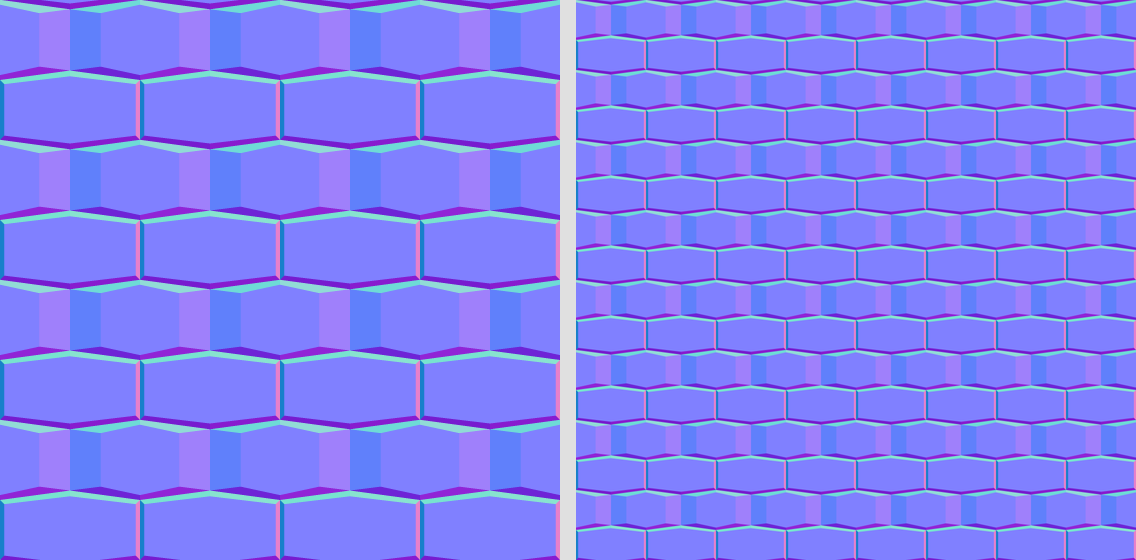
Left, the tile; right, the same tile 2 across and 2 down.
Give the GLSL for this texture map, as a Shadertoy shader.

```glsl
#define REPEATS 4.0
#define ROW_CENTER 0.215
#define SEAM_HALF 0.2135
#define PEAK_HALF 0.2812
// Bevel shape: side width, inner half height at the corner, at the middle
#define NARROW_BEVEL vec3(0.031, 0.184, 0.240)
#define WIDE_BEVEL vec3(0.219, 0.191, 0.2515)
// Bevel tilt: side normal x, ridge normal x, ridge normal y
#define NARROW_TILT vec3(0.81, 0.07, 0.78)
#define WIDE_TILT vec3(0.25, 0.14, 0.72)
#define SAMPLES 4

// Normal of one bevelled hexagon; p is measured from its centre
vec3 hexagonNormal(vec2 p, float seamHalf, vec3 bevel, vec3 tilt) {
    float seamDist = 0.5 - abs(p.x);
    bool onSide = seamDist < bevel.x;
    float innerHalf = onSide
        ? mix(seamHalf, bevel.y, seamDist / bevel.x)
        : mix(bevel.y, bevel.z, (seamDist - bevel.x) / (0.5 - bevel.x));

    vec2 slope = vec2(0.0);
    if (abs(p.y) > innerHalf) slope = sign(p) * tilt.yz;
    else if (onSide) slope.x = sign(p.x) * tilt.x;
    return vec3(slope, sqrt(1.0 - dot(slope, slope)));
}

// Interlocking rows: narrow-seamed hexagons alternate with wide-bevelled ones
vec3 wallNormal(vec2 uv) {
    vec2 cell = fract(uv * REPEATS - vec2(0.0, ROW_CENTER - 0.5)) - 0.5;
    float rowEdge = mix(SEAM_HALF, PEAK_HALF, 1.0 - 2.0 * abs(cell.x));
    if (abs(cell.y) < rowEdge)
        return hexagonNormal(cell, SEAM_HALF, NARROW_BEVEL, NARROW_TILT);
    vec2 shifted = fract(cell + 1.0) - 0.5;
    return hexagonNormal(shifted, 0.5 - PEAK_HALF, WIDE_BEVEL, WIDE_TILT);
}

void mainImage(out vec4 fragColor, in vec2 fragCoord) {
    // Average a sample grid across each pixel to smooth the facet edges
    vec3 color = vec3(0.0);
    for (int j = 0; j < SAMPLES; j++)
        for (int i = 0; i < SAMPLES; i++) {
            vec2 jitter = (vec2(i, j) + 0.5) / float(SAMPLES) - 0.5;
            vec2 uv = (fragCoord + jitter) / iResolution.xy;
            color += 0.5 + 0.5 * wallNormal(uv);
        }
    fragColor = vec4(color / float(SAMPLES * SAMPLES), 1.0);
}
```
